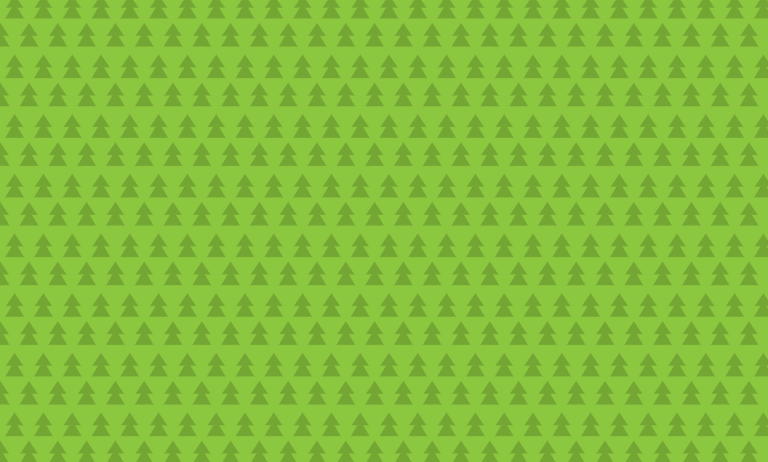
Write a Shadertoy shader that draws this pattern.

```glsl
// Signed distance to one triangular tier resting on y = base
float tier(vec2 p, float base, float apex, float slope) {
    float side = (abs(p.x) - slope * (apex - p.y)) * inversesqrt(1.0 + slope * slope);
    return max(base - p.y, side);
}

// Two stacked tiers with the foot at the origin
float tree(vec2 p) {
    return min(tier(p, 0.0, 0.547, 0.59), tier(p, 0.372, 0.813, 0.68));
}

// Repeats the tree once per column, with its foot at the given offset
float treeRows(vec2 p, vec2 foot) {
    vec2 q = p - foot;
    q.x = fract(q.x + 0.5) - 0.5;
    q.y = mod(q.y + 0.6, 2.0625) - 0.6;
    return tree(q);
}

void mainImage(out vec4 fragColor, in vec2 fragCoord) {
    // One unit is the spacing between neighbouring trees
    vec2 p = fragCoord / iResolution.xy * vec2(26.667, 15.97);
    float pixel = 26.667 / iResolution.x;

    // Alternate rows are staggered by half a column
    float d = min(treeRows(p, vec2(0.507, 0.896)), treeRows(p, vec2(0.007, -0.076)));
    float cover = smoothstep(0.75 * pixel, -0.75 * pixel, d);

    vec3 grass = vec3(0.55, 0.78, 0.25);
    vec3 foliage = vec3(0.45, 0.65, 0.20);
    fragColor = vec4(mix(grass, foliage, cover), 1.0);
}
```
